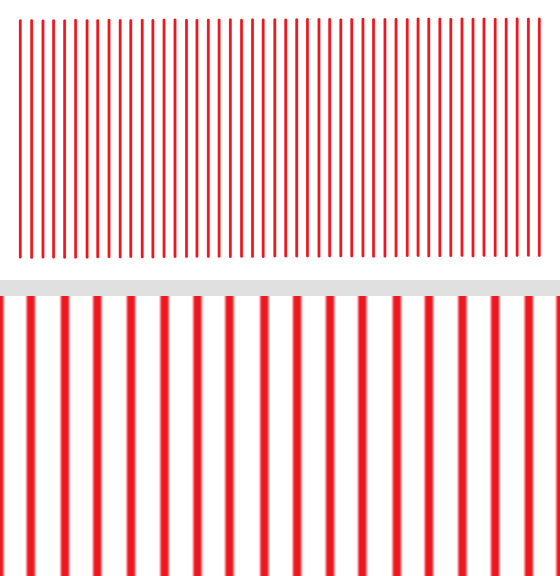
Top, the full canvas; bottom, a detail of the centre.
Write a Shadertoy shader that draws this pattern.

```glsl
// A row of thin upright red strokes with round ends on plain white.
// The nearest stroke index gives a capsule distance; an integer hash
// shifts each stroke slightly, and the whole row rises gently to the right.

#define STROKE_COUNT 48.0
#define SIDE_MARGIN  0.0368   // fraction of canvas width
#define HALF_WIDTH   0.0050   // fractions of canvas height from here on
#define BOTTOM_END   0.0765
#define TOP_END      0.9310
#define ROW_RISE     0.0065
#define END_JITTER   0.0012
#define SIDE_JITTER  0.0012
#define EDGE_BLUR    0.0026
#define PAPER        vec3(1.0)
#define INK          vec3(0.93, 0.09, 0.12)

// Integer hash, returns 0..1
float hash(uint n) {
    n = n * 747796405u + 2891336453u;
    n = ((n >> ((n >> 28u) + 4u)) ^ n) * 277803737u;
    n = (n >> 22u) ^ n;
    return float(n >> 8u) / 16777216.0;
}

// Centred random value, -1..1, one channel per stroke property
float jitter(float index, uint channel) {
    return 2.0 * hash(uint(index) * 3u + channel) - 1.0;
}

// Distance to an upright capsule whose ends include the round caps
float strokeDistance(vec2 p, float x, float bottom, float top, float radius) {
    float nearestY = clamp(p.y, bottom + radius, top - radius);
    return length(p - vec2(x, nearestY)) - radius;
}

void mainImage(out vec4 fragColor, in vec2 fragCoord) {
    vec2 p = fragCoord / iResolution.y;
    float width = iResolution.x / iResolution.y;

    // Nearest stroke in the row
    float firstX = SIDE_MARGIN * width;
    float pitch = (width - 2.0 * firstX) / (STROKE_COUNT - 1.0);
    float index = clamp(round((p.x - firstX) / pitch), 0.0, STROKE_COUNT - 1.0);

    // Small differences between strokes
    float rise = ROW_RISE * index / (STROKE_COUNT - 1.0);
    float x = firstX + index * pitch + SIDE_JITTER * jitter(index, 0u);
    float bottom = BOTTOM_END + rise + END_JITTER * jitter(index, 1u);
    float top = TOP_END + rise + END_JITTER * jitter(index, 2u);

    // Soft-edged coverage
    float d = strokeDistance(p, x, bottom, top, HALF_WIDTH);
    float edge = max(EDGE_BLUR, 0.6 / iResolution.y);
    float coverage = 1.0 - smoothstep(-edge, edge, d);

    fragColor = vec4(mix(PAPER, INK, coverage), 1.0);
}
```
